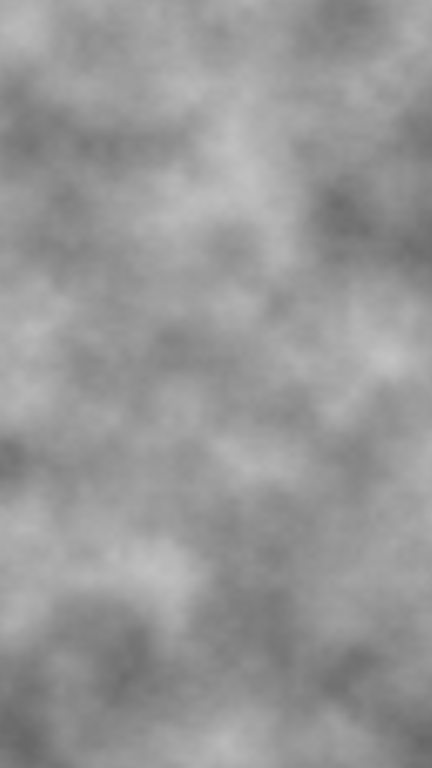
Write a WebGL 1 fragment shader that draws this texture.

```glsl
precision highp float;

// Soft grey clouds: five octaves of smooth value noise, each twice as fine
// and half as strong as the one before, centred on a mid grey with low contrast.

uniform vec2 u_resolution;

float hash(vec2 p) {
  return fract(sin(dot(p, vec2(127.1, 311.7))) * 43758.5453);
}

// Random lattice values blended with a smooth cubic
float valueNoise(vec2 p) {
  vec2 cell = floor(p);
  vec2 f = fract(p);
  vec2 blend = f * f * (3.0 - 2.0 * f);
  float bottom = mix(hash(cell), hash(cell + vec2(1.0, 0.0)), blend.x);
  float top = mix(hash(cell + vec2(0.0, 1.0)), hash(cell + vec2(1.0, 1.0)), blend.x);
  return mix(bottom, top, blend.y);
}

// Sum of octaves, normalised to 0..1
float cloudNoise(vec2 p) {
  float sum = 0.0;
  float total = 0.0;
  float amplitude = 0.5;
  for (int octave = 0; octave < 5; octave++) {
    sum += amplitude * valueNoise(p);
    total += amplitude;
    p = p * 2.0 + vec2(17.3, 9.2);
    amplitude *= 0.5;
  }
  return sum / total;
}

void main() {
  // About four of the largest cells span the canvas width
  vec2 uv = gl_FragCoord.xy / u_resolution.x;
  float density = cloudNoise(uv * 4.0 + vec2(3.7, 8.1));

  float grey = 0.573 + 0.56 * (density - 0.5);
  gl_FragColor = vec4(vec3(grey), 1.0);
}
```
